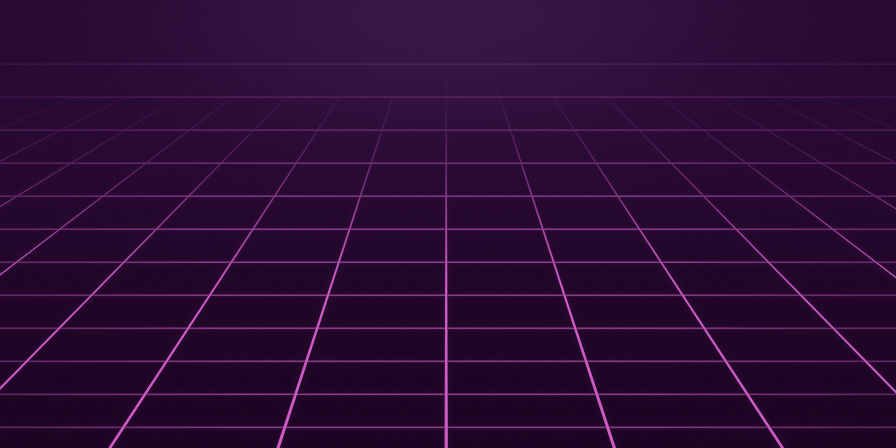
A Shadertoy shader for this background:

```glsl
const vec3 FLOOR_NEAR = vec3(0.115, 0.016, 0.138);
const vec3 FLOOR_FAR  = vec3(0.152, 0.032, 0.195);
const vec3 HAZE       = vec3(0.222, 0.092, 0.272);
const vec3 LINE_COLOR = vec3(0.80, 0.36, 0.77);

const float CENTER_X      = 0.498;   // rail centre, fraction of width
const float VANISH_Y      = 1.148;   // where the rails would meet
const float RAIL_SPREAD   = 0.327;   // rail spacing per unit below VANISH_Y
const float RAIL_WIDTH    = 0.019;   // share of one cell
const float RUNG_TOP      = 0.8568;  // highest horizontal line
const float RUNG_STEP     = 0.0737;
const float RUNG_WIDTH    = 0.0036;
const float RUNG_STRENGTH = 0.56;
const float GLOW_SIZE     = 0.006;
const float GLOW_STRENGTH = 0.10;
const vec2  HAZE_CENTER   = vec2(0.0, 0.97);
const vec2  HAZE_RADIUS   = vec2(0.62, 0.27);
const float GRAIN         = 0.006;

float hash(vec2 p) {
    return fract(sin(dot(p, vec2(127.1, 311.7))) * 43758.5);
}

// Share of a pixel covered by a line of the given half width
float coverage(float dist, float halfWidth, float pixel) {
    float inner = max(dist - 0.5 * pixel, -halfWidth);
    float outer = min(dist + 0.5 * pixel, halfWidth);
    return clamp((outer - inner) / pixel, 0.0, 1.0);
}

// Lines running toward the vanishing point
float rails(vec2 p, float pixel) {
    float spacing = RAIL_SPREAD * (VANISH_Y - p.y);
    float cell = p.x / spacing;
    float index = round(cell);
    float slant = inversesqrt(1.0 + pow(RAIL_SPREAD * index, 2.0));
    float dist = abs(cell - index) * spacing * slant;
    float halfWidth = 0.5 * RAIL_WIDTH * spacing * slant;
    float glow = GLOW_STRENGTH * exp(-dist / GLOW_SIZE);
    float fade = 1.0 - smoothstep(0.25, 0.90, p.y);
    return (coverage(dist, halfWidth, pixel) + glow) * fade;
}

// Evenly spaced horizontal lines
float rungs(vec2 p, float pixel) {
    float index = max(round((RUNG_TOP - p.y) / RUNG_STEP), 0.0);
    float dist = abs(p.y - RUNG_TOP + index * RUNG_STEP);
    float glow = GLOW_STRENGTH * exp(-dist / GLOW_SIZE);
    float fade = mix(1.0, 0.25, smoothstep(0.45, 0.88, p.y));
    float sides = 1.0 - 0.35 * smoothstep(0.4, 1.0, abs(p.x));
    return (coverage(dist, 0.5 * RUNG_WIDTH, pixel) + glow) * RUNG_STRENGTH * fade * sides;
}

void mainImage(out vec4 fragColor, in vec2 fragCoord) {
    float pixel = 1.0 / iResolution.y;
    vec2 p = (fragCoord - vec2(CENTER_X * iResolution.x, 0.0)) * pixel;

    // Floor gradient and the haze above the horizon
    vec3 color = mix(FLOOR_NEAR, FLOOR_FAR, smoothstep(0.0, 0.85, p.y));
    vec2 hazeOffset = (p - HAZE_CENTER) / HAZE_RADIUS;
    color = mix(color, HAZE, exp(-dot(hazeOffset, hazeOffset)));

    // Grid
    float grid = max(rails(p, pixel), rungs(p, pixel));
    color = mix(color, LINE_COLOR, clamp(grid, 0.0, 1.0));

    // Fine grain against banding
    color += (hash(floor(p * 256.0)) - 0.5) * GRAIN;
    fragColor = vec4(color, 1.0);
}
```
